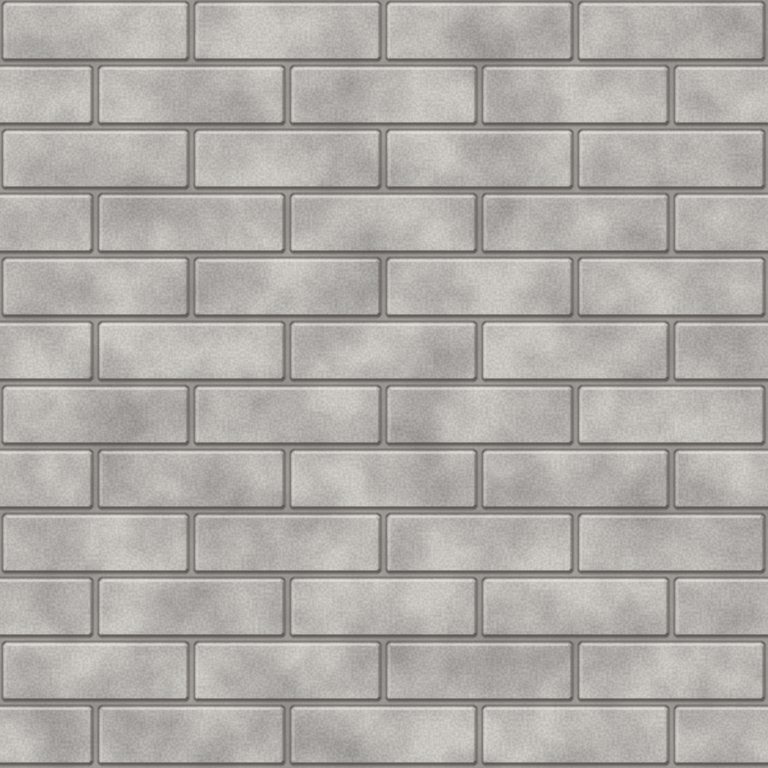
Give the GLSL for this texture, as a WebGL 2 fragment shader.

```glsl
#version 300 es
precision highp float;
// Grey stone brick wall in running bond, with bevelled edges and mottled faces.

uniform vec2 u_resolution;
out vec4 fragColor;

// Layout; lengths below are in units of one course height
const vec2 REPEATS = vec2(4.0, 12.0);
const float BRICK_ASPECT = 3.0;
const vec2 BRICK_HALF = vec2(1.446, 0.453);
const vec2 BRICK_SHIFT = vec2(-0.006, 0.01);
const float CORNER_RADIUS = 0.065;

// Bevel
const vec2 LIGHT_DIR = vec2(-0.42, 0.907);
const float RIM_WIDTH = 0.036;
const float HIGHLIGHT = 0.62;
const float SHADOW = 0.88;
const float OUTLINE = 0.42;

// Surface wear
const float CLOUD_SCALE = 10.0;
const float CLOUD_CONTRAST = 0.95;
const float GRAIN_SCALE = 280.0;
const float GRAIN_AMOUNT = 0.055;
const float BRICK_VARIATION = 0.12;

// Colours
const vec3 STONE_DARK = vec3(0.61, 0.60, 0.59);
const vec3 STONE_LIGHT = vec3(0.785, 0.775, 0.755);
const vec3 MORTAR = vec3(0.605, 0.59, 0.575);
const vec3 EDGE_LIGHT = vec3(0.93, 0.92, 0.91);
const vec3 EDGE_DARK = vec3(0.33, 0.31, 0.30);

float hash(vec2 p) {
    vec3 q = fract(p.xyx * vec3(0.1031, 0.1030, 0.0973));
    q += dot(q, q.yzx + 33.33);
    return fract((q.x + q.y) * q.z);
}

// Gradient noise that wraps after "period" cells
float gradientAt(vec2 cell, vec2 offset, float period) {
    float angle = 6.28318 * hash(mod(cell, period) + period);
    return dot(vec2(cos(angle), sin(angle)), offset);
}

float gradientNoise(vec2 p, float period) {
    vec2 i = floor(p), f = fract(p);
    vec2 w = f * f * f * (f * (f * 6.0 - 15.0) + 10.0);
    vec2 e = vec2(1.0, 0.0);
    float low = mix(gradientAt(i, f, period), gradientAt(i + e, f - e, period), w.x);
    float high = mix(gradientAt(i + e.yx, f - e.yx, period),
                     gradientAt(i + 1.0, f - 1.0, period), w.x);
    return 1.4 * mix(low, high, w.y);
}

float clouds(vec2 uv) {
    float sum = 0.0, amplitude = 0.6, scale = CLOUD_SCALE;
    for (int octave = 0; octave < 5; octave++) {
        sum += amplitude * gradientNoise(uv * scale, scale);
        amplitude *= 0.55;
        scale *= 2.0;
    }
    return sum;
}

// Soft line along the contour d = centre
float line(float d, float centre, float width, float pixel) {
    return 1.0 - smoothstep(0.0, max(width, pixel), abs(d - centre));
}

void main() {
    vec2 uv = gl_FragCoord.xy / u_resolution;
    float pixel = REPEATS.y / u_resolution.y;

    // Running bond: every other course moves by half a brick
    vec2 grid = uv * REPEATS;
    float course = floor(grid.y);
    grid.x += 0.5 * mod(course + 1.0, 2.0);
    vec2 brickId = vec2(mod(floor(grid.x), REPEATS.x), course);
    vec2 p = (fract(grid) - 0.5) * vec2(BRICK_ASPECT, 1.0) - BRICK_SHIFT;

    // Rounded box distance and its outward normal
    vec2 q = abs(p) - BRICK_HALF + CORNER_RADIUS;
    vec2 outer = max(q, 0.0);
    float d = length(outer) + min(max(q.x, q.y), 0.0) - CORNER_RADIUS;
    vec2 normal = sign(p) * outer / max(length(outer), 0.0001);
    float lit = dot(normal, LIGHT_DIR);

    // Mottled stone and mortar
    float cloud = clouds(uv);
    float grain = GRAIN_AMOUNT * gradientNoise(uv * GRAIN_SCALE, GRAIN_SCALE);
    float tone = 0.6 + CLOUD_CONTRAST * cloud + BRICK_VARIATION * (hash(brickId + 7.0) - 0.5);
    vec3 stone = mix(STONE_DARK, STONE_LIGHT, clamp(tone, 0.0, 1.0)) + grain;
    vec3 mortar = MORTAR + 0.07 * cloud + 0.4 * grain;
    float inside = 1.0 - smoothstep(-0.5 * pixel, 0.5 * pixel, d);
    vec3 color = mix(mortar, stone, inside);

    // Dark outline, deeper at the corners
    float corner = 2.0 * abs(normal.x * normal.y);
    float outline = line(d, 0.012, RIM_WIDTH, pixel);
    color = mix(color, EDGE_DARK, outline * (OUTLINE + 0.3 * corner));

    // Bevel: bright towards the light, dark away from it
    float glow = line(d, -0.036, RIM_WIDTH, pixel) * max(lit, 0.0) * (1.0 - 0.6 * corner);
    float shade = line(d, -0.012, RIM_WIDTH, pixel) * smoothstep(0.0, 0.8, -lit);
    color = mix(color, EDGE_LIGHT, HIGHLIGHT * glow);
    color = mix(color, EDGE_DARK, SHADOW * shade);

    fragColor = vec4(color, 1.0);
}
```
